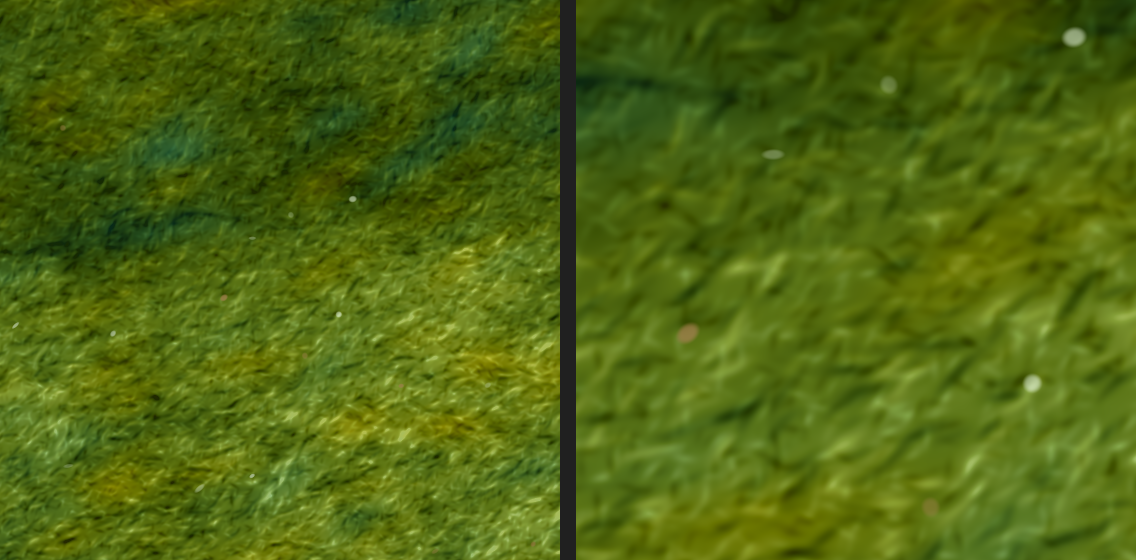
Left, the full canvas; right, a detail of the centre.
Reproduce this texture procedurally as a Shadertoy shader.

```glsl
// Mown grass in slanting light: a shaded upper slope over a sunlit lower one.
// Cellular spot noise (stretched, rotated soft spots scattered per cell) makes
// blades, tufts and patches; the summed tone is looked up in a green ramp.

const float PI = 3.14159265;

// Tone is measured in steps along the ramp
const float SHADE_TONE = 2.22;
const float SUN_TONE = 4.3;
const float PATCH_GAIN = 0.40;
const float TUFT_GAIN = 0.38;
const float BLADE_GAIN = 0.64;
const float FIBRE_GAIN = 0.46;

// Cells across the canvas
const float PATCH_SCALE = 4.0;
const float TINT_SCALE = 6.5;
const float TUFT_SCALE = 15.0;
const float BLADE_SCALE = 40.0;
const float FIBRE_SCALE = 64.0;

// Spot half length and half width, in cells
const vec2 PATCH_SHAPE = vec2(0.50, 0.20);
const vec2 TUFT_SHAPE = vec2(0.50, 0.22);
const vec2 BLADE_SHAPE = vec2(0.50, 0.15);
const vec2 FIBRE_SHAPE = vec2(0.42, 0.19);

const float BLADE_ANGLE = 0.52;
const int SPOTS_PER_CELL = 3;
const int FLECK_COUNT = 16;

const vec3 COOL_SHIFT = vec3(-0.020, 0.000, 0.030);
const vec3 PALE_FLECK = vec3(0.70, 0.77, 0.62);
const vec3 TAN_FLECK = vec3(0.62, 0.50, 0.30);

const vec3 GREENS[8] = vec3[8](
    vec3(0.09, 0.16, 0.00), vec3(0.16, 0.25, 0.01),
    vec3(0.22, 0.32, 0.03), vec3(0.29, 0.39, 0.06),
    vec3(0.36, 0.46, 0.08), vec3(0.44, 0.53, 0.15),
    vec3(0.52, 0.62, 0.21), vec3(0.66, 0.74, 0.36));

vec4 hash4(vec2 p, float seed) {
    vec4 q = fract(vec4(p.xyx, seed) * vec4(0.1031, 0.1030, 0.0973, 0.1099));
    q += dot(q, q.wzxy + 33.33);
    return fract((q.xxyz + q.yzzw) * q.zywx);
}

// Squared distance to the centre of a rotated ellipse, 1.0 on its rim
float ellipse(vec2 d, float angle, vec2 shape) {
    float c = cos(angle), s = sin(angle);
    vec2 e = vec2(c * d.x + s * d.y, c * d.y - s * d.x) / shape;
    return dot(e, e);
}

// Signed spot noise with zero mean and unit deviation
float spots(vec2 p, vec2 shape, float angle, float spread, float seed) {
    vec2 cell = floor(p);
    float sum = 0.0;
    for (int j = -1; j <= 1; j++)
    for (int i = -1; i <= 1; i++)
    for (int k = 0; k < SPOTS_PER_CELL; k++) {
        vec2 c = cell + vec2(i, j);
        vec4 h = hash4(c + 7.0, seed + 13.0 * float(k));
        float turn = angle + spread * (2.0 * h.z - 1.0);
        sum += (2.0 * h.w - 1.0) * exp(-ellipse(p - c - h.xy, turn, shape));
    }
    return sum / sqrt(float(SPOTS_PER_CELL) * PI * shape.x * shape.y / 6.0);
}

vec3 greenRamp(float tone) {
    float t = clamp(tone, 0.0, 6.999);
    int i = int(t);
    return mix(GREENS[i], GREENS[i + 1], fract(t));
}

// Sunlit amount: a soft shadow edge that climbs to the right
float sunlight(vec2 uv, float waver) {
    float edge = 0.48 + 0.13 * uv.x + 0.025 * sin(9.0 * uv.x + 1.0);
    return 1.0 - smoothstep(-0.17, 0.15, uv.y - edge - 0.035 * waver);
}

void mainImage(out vec4 fragColor, in vec2 fragCoord) {
    vec2 uv = fragCoord / iResolution.y;

    // Broad light, patches and tufts
    float patches = spots(uv * PATCH_SCALE, PATCH_SHAPE, 0.15, 0.25, 1.0);
    float tint = spots(uv * TINT_SCALE, PATCH_SHAPE, 0.35, 0.4, 5.0);
    float tufts = spots(uv * TUFT_SCALE, TUFT_SHAPE, 0.3, 0.5, 2.0);
    float sun = sunlight(uv, patches);
    float corner = exp(-ellipse(uv - vec2(0.12, 0.03), 0.2, vec2(0.35, 0.13)));

    // Blades lean up to the right and scatter more in the shade
    float lean = BLADE_ANGLE + 0.14 * tint + 0.10 * tufts;
    float scatter = mix(0.75, 0.45, sun);
    float blades = spots(uv * BLADE_SCALE, BLADE_SHAPE, lean, scatter, 3.0);
    float fibres = spots(uv * FIBRE_SCALE, FIBRE_SHAPE, lean, 1.1, 4.0);

    float detail = TUFT_GAIN * tufts + BLADE_GAIN * blades + FIBRE_GAIN * fibres;
    float tone = mix(SHADE_TONE, SUN_TONE, sun) + PATCH_GAIN * patches;
    tone += detail * mix(0.80, 1.08, sun) - 0.7 * corner;
    vec3 color = greenRamp(tone);
    color += COOL_SHIFT * (tint + 0.35 * fibres);

    // Scattered pale scraps and dry leaves
    for (int i = 0; i < FLECK_COUNT; i++) {
        vec4 h = hash4(vec2(float(i), 3.0), 41.0);
        vec4 g = hash4(vec2(float(i), 9.0), 67.0);
        vec2 size = vec2(mix(0.005, 0.014, g.x * g.x), mix(0.003, 0.006, g.y));
        float d = ellipse(uv - h.xy, 0.9 * h.z, size);
        float cover = (1.0 - smoothstep(0.2, 1.4, d)) * mix(0.3, 0.85, g.z);
        vec3 fleck = mix(PALE_FLECK, TAN_FLECK, step(0.7, h.w));
        color = mix(color, fleck + 0.04 * blades, cover);
    }

    fragColor = vec4(clamp(color, 0.0, 1.0), 1.0);
}
```
